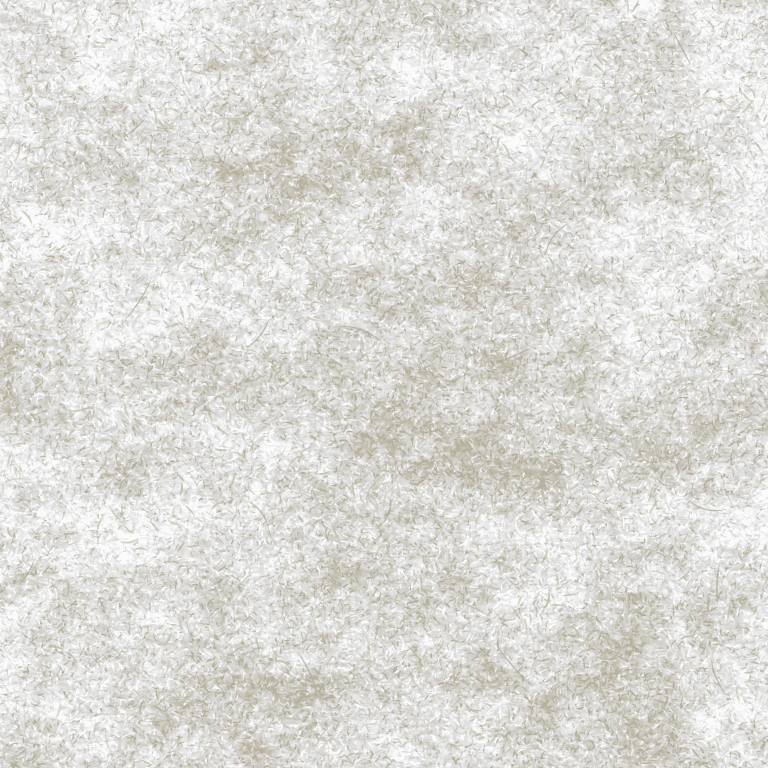
Reproduce this texture procedurally as a three.js fragment shader.

```glsl
varying vec2 vUv;

const float PI = 3.14159265;
const float BASE_TONE = 0.875;
const float WHITE_TONE = 0.985;
const float DARK_TONE = 0.71;
const vec3 OLIVE_SHIFT = vec3(0.0, 0.018, 0.09);
const vec3 BLADE_COLOR = vec3(0.74, 0.73, 0.63);
const vec3 HAIR_COLOR = vec3(0.68, 0.67, 0.60);

const vec2 CLOUD_SCALE = vec2(6.0, 10.0);
const vec2 CLUMP_SCALE = vec2(24.0, 36.0);
const vec2 WRINKLE_SCALE = vec2(85.0, 120.0);
const float CLOUD_CONTRAST = 0.21;
const float CLUMP_CONTRAST = 0.17;
const float WRINKLE_CONTRAST = 0.09;
const float FIBRE_CONTRAST = 0.12;
const int FIBRE_LAYERS = 5;
const float EDGE = 0.0008;

float hash(vec2 p) {
  vec3 q = fract(p.xyx * vec3(0.1031, 0.1030, 0.0973));
  q += dot(q, q.yzx + 33.33);
  return fract((q.x + q.y) * q.z);
}

float noise(vec2 p) {
  vec2 i = floor(p);
  vec2 f = fract(p);
  f = f * f * (3.0 - 2.0 * f);
  float low = mix(hash(i), hash(i + vec2(1.0, 0.0)), f.x);
  float high = mix(hash(i + vec2(0.0, 1.0)), hash(i + 1.0), f.x);
  return mix(low, high, f.y);
}

float fbm(vec2 p) {
  float sum = 0.0;
  float weight = 0.5;
  for (int i = 0; i < 4; i++) {
    sum += weight * noise(p);
    p = mat2(1.6, 1.2, -1.2, 1.6) * p + 17.3;
    weight *= 0.5;
  }
  return sum / 0.9375;
}

// Thin creases along the mid level of warped noise
float wrinkle(vec2 p) {
  vec2 warp = vec2(noise(p * 0.45 + 7.1), noise(p * 0.45 + 41.7));
  return abs(2.0 * noise(p + 2.5 * warp) - 1.0);
}

// Curved tapered strokes, one per cell: x is coverage, y a random shade
vec2 strokes(vec2 uv, float cells, float halfLength, float halfWidth, float share, float seed) {
  vec2 home = floor(uv * cells);
  vec2 best = vec2(0.0);
  for (int y = -1; y <= 1; y++) {
    for (int x = -1; x <= 1; x++) {
      vec2 cell = home + vec2(float(x), float(y));
      vec2 key = cell + seed * 19.0 + 50.0;
      if (hash(key + 3.7) > share) continue;
      vec2 center = cell + vec2(hash(key), hash(key + 91.3));
      vec2 p = uv - center / cells;
      float angle = PI * hash(key + 27.9);
      float c = cos(angle);
      float s = sin(angle);
      p = vec2(c * p.x + s * p.y, c * p.y - s * p.x);
      float reach = halfLength * mix(0.45, 1.0, hash(key + 63.1));
      float along = p.x / reach;
      float bend = (hash(key + 12.4) - 0.5) * 0.7 * reach;
      float width = halfWidth * (1.0 - 0.7 * along * along);
      float d = abs(p.y - bend * along * along) - width;
      float cover = 1.0 - smoothstep(-EDGE, EDGE, d);
      cover *= 1.0 - smoothstep(0.6, 1.0, abs(along));
      if (cover > best.x) best = vec2(cover, hash(key + 77.7));
    }
  }
  return best;
}

void main() {
  vec2 uv = vUv;

  // Broad clouds, smaller clumps and fine creases
  float cloud = fbm(uv * CLOUD_SCALE + 4.0) - 0.5;
  float clump = fbm(uv * CLUMP_SCALE + 31.0) - 0.5;
  float crease = wrinkle(uv * WRINKLE_SCALE) + wrinkle(uv.yx * WRINKLE_SCALE.yx * 1.9 + 63.0);
  float tone = BASE_TONE + CLOUD_CONTRAST * cloud + CLUMP_CONTRAST * clump;
  tone += WRINKLE_CONTRAST * (crease - 0.66);

  // Matted light and dark fibres
  for (int i = 0; i < FIBRE_LAYERS; i++) {
    float layer = float(i);
    vec2 fibre = strokes(uv, 72.0 + 13.0 * layer, 0.0085 - 0.0009 * layer, 0.0010, 0.95, layer + 1.0);
    tone += fibre.x * (fibre.y - 0.52) * 2.0 * FIBRE_CONTRAST;
  }
  tone = clamp(tone, DARK_TONE, WHITE_TONE);

  // Darker tones lean towards olive
  float depth = clamp((0.93 - tone) / 0.18, 0.0, 1.0);
  vec3 color = vec3(tone) - OLIVE_SHIFT * depth * depth;

  // Scattered grass blades in loose groups, then a few long hairs
  float group = smoothstep(0.35, 0.65, noise(uv * 13.0 + 8.0));
  vec2 blade = strokes(uv, 46.0, 0.014, 0.0013, 0.6, 11.0);
  color = mix(color, BLADE_COLOR, blade.x * mix(0.25, 0.8, group) * mix(0.5, 1.0, blade.y));
  vec2 hair = strokes(uv, 9.0, 0.04, 0.0010, 0.22, 17.0);
  color = mix(color, HAIR_COLOR, hair.x * 0.7);

  gl_FragColor = vec4(color, 1.0);
}
```
